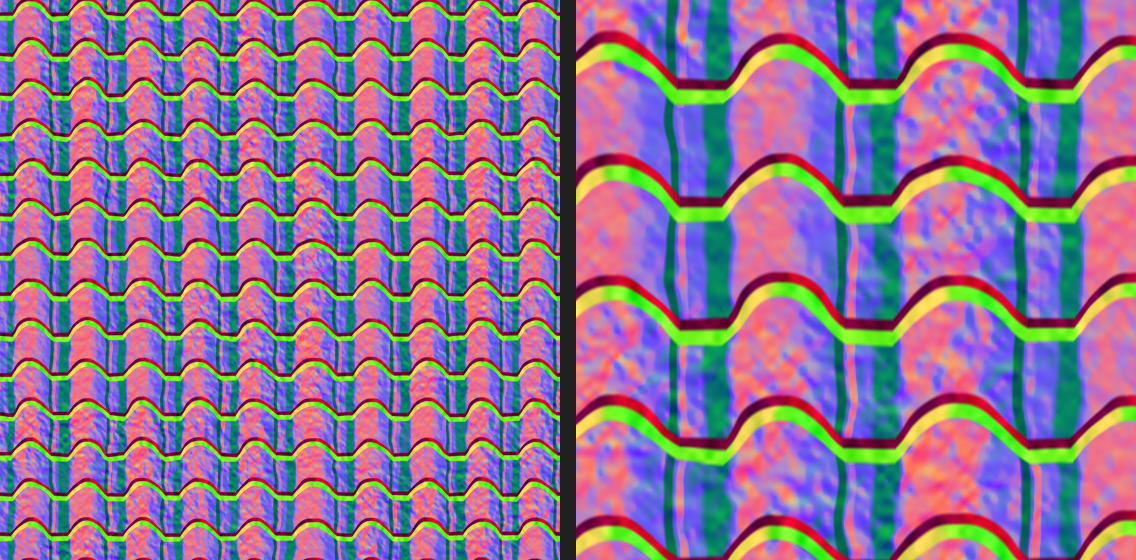
Left, the full canvas; right, a detail of the centre.
Give the GLSL for this texture map, as a Shadertoy shader.

```glsl
// Normal-map style roof: 10 by 14 curved clay tiles with bright lips, dark overlaps and grain.

const float PI = 3.14159265;
const vec2 TILES = vec2(10.0, 14.0);

float hash(vec2 p) {
    vec3 q = fract(p.xyx * 0.1031);
    q += dot(q, q.yzx + 33.33);
    return fract((q.x + q.y) * q.z);
}

// Value noise that wraps after "cells" lattice steps across the canvas.
float wrapNoise(vec2 uv, float cells) {
    vec2 p = uv * cells, i = floor(p), f = fract(p);
    f = f * f * (3.0 - 2.0 * f);
    vec2 a = mod(i, cells), b = mod(i + 1.0, cells);
    return mix(mix(hash(a), hash(vec2(b.x, a.y)), f.x),
               mix(hash(vec2(a.x, b.y)), hash(b), f.x), f.y);
}

float band(float x, float lo, float hi, float soft) {
    return smoothstep(lo - soft, lo + soft, x) - smoothstep(hi - soft, hi + soft, x);
}

float grainHeight(vec2 uv) {
    return 0.7 * wrapNoise(uv + 0.13, 61.0) + wrapNoise(uv, 110.0) + 0.5 * wrapNoise(uv + 0.37, 200.0);
}

// Sideways tilt to colour: teal, blue, violet, salmon.
vec3 tiltColor(float tilt) {
    vec3 c = mix(vec3(0.42, 0.37, 0.95), vec3(0.02, 0.50, 0.40), clamp(-tilt, 0.0, 1.0));
    c = mix(c, vec3(0.67, 0.48, 0.84), smoothstep(0.0, 0.5, tilt));
    c = mix(c, vec3(0.93, 0.45, 0.55), smoothstep(0.45, 0.95, tilt));
    return mix(c, vec3(0.99, 0.40, 0.38), smoothstep(0.9, 1.5, tilt));
}

void mainImage(out vec4 fragColor, in vec2 fragCoord) {
    vec2 uv = fragCoord / iResolution.xy;

    // Grid with one broader column and slightly uneven edges
    vec2 grid = uv;
    grid.x -= 0.008 * smoothstep(0.51, 0.61, uv.x) * (1.0 - smoothstep(0.78, 1.0, uv.x));
    grid = grid * TILES + vec2(0.056, 0.465);
    grid += 0.06 * (vec2(wrapNoise(uv, 42.0), wrapNoise(uv + 0.61, 30.0)) - 0.5);
    float across = fract(grid.x);

    // Hump profile lifts the lip of each row
    float hump = pow(clamp((across - 0.27) / 0.73, 0.0, 1.0), 0.9);
    float arch = max(sin(PI * hump), 0.0);
    float lift = 0.37 * mix(arch, arch * arch, 0.15);
    lift *= smoothstep(0.0, 0.18, hump) * smoothstep(1.0, 0.82, hump) * 0.25 + 0.75;
    float lean = sin(2.0 * PI * hump);
    float rise = grid.y - lift;
    float above = fract(rise + 0.08) - 0.08;
    vec2 tile = mod(vec2(floor(grid.x), floor(rise + 0.08)), TILES);
    float tint = hash(tile + 3.0);
    float columnTint = hash(vec2(tile.x, 71.0));

    // Channel, crown and side joint
    float crown = smoothstep(0.28, 0.38, across)
                * (1.0 - smoothstep(0.62, 0.90 - 0.08 * columnTint, across));
    float channel = band(across, 0.20 - 0.09 * columnTint, 0.30, 0.025);
    float joint = band(across, 0.94, 0.99, 0.012);
    float tilt = 0.05 + 0.3 * (tint - 0.5);
    tilt += crown * (0.72 + 0.2 * columnTint);
    tilt -= channel * (0.85 + 0.5 * hash(tile + 19.0));
    tilt -= 1.2 * joint;
    tilt += (0.3 + 0.7 * hash(tile + 41.0)) * band(across, 0.012, 0.055, 0.012);

    // Weathered grain, rougher in patches
    float rough = 0.65 + 0.8 * smoothstep(0.35, 0.8, wrapNoise(uv, 9.0));
    vec2 stepX = vec2(0.0025, 0.0), stepY = stepX.yx;
    vec2 slope = vec2(grainHeight(uv + stepX) - grainHeight(uv - stepX),
                      grainHeight(uv + stepY) - grainHeight(uv - stepY));
    tilt += 0.8 * rough * slope.x;
    vec3 color = tiltColor(tilt);
    color += rough * slope.y * vec3(0.02, 0.22, -0.10);
    color *= 1.0 - 0.22 * joint;

    // Overlap shadow and lit lip, thickened where they run steeply
    float soft = max(0.022, 0.7 * TILES.y / iResolution.y);
    float steep = 1.0 + 0.25 * abs(lean);
    vec3 shadow = mix(vec3(0.62, 0.0, 0.20), vec3(0.38, 0.0, 0.25), max(lean, 0.0));
    shadow = mix(shadow, vec3(0.85, 0.02, 0.15), smoothstep(0.0, 0.6, -lean));
    shadow.r -= 0.20 * (1.0 - smoothstep(0.24, 0.36, across));
    vec3 lip = mix(vec3(0.45, 0.97, 0.12), vec3(0.94, 0.85, 0.32), smoothstep(0.1, 0.7, lean));
    lip = mix(lip, vec3(0.27, 0.98, 0.12), max(-lean, 0.0));
    lip += slope.x * vec3(0.30, 0.10, 0.15);
    shadow += slope.x * vec3(0.25, 0.0, 0.12);
    color = mix(color, shadow, band(above, 0.05, 0.06 + 0.09 * steep, soft));
    color = mix(color, lip, band(above, -0.058, 0.062 * steep, soft));

    fragColor = vec4(clamp(color, 0.0, 1.0), 1.0);
}
```
